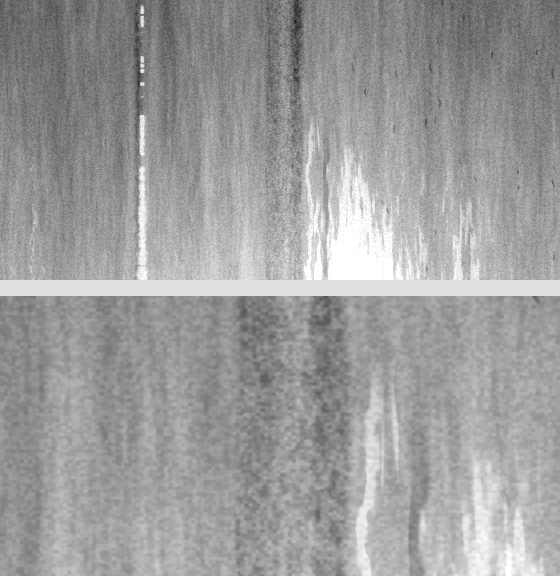
Top: the whole. Bottom: its middle third, enlarged.
Give the GLSL for this texture, as a WebGL 1 fragment shader.

```glsl
precision highp float;
uniform vec2 u_resolution;

// Overall tone
const float TOP_TONE = 0.405;
const float BOTTOM_TONE = 0.635;
const float GLOW_TOP = 0.105;
const float GLOW_BOTTOM = 0.215;
const float GLOW_CENTER = 0.58;
const float GLOW_WIDTH = 0.30;

// Streak and grain strength
const float BROAD_STREAK = 0.10;
const float FINE_STREAK = 0.07;
const float HAIR_STREAK = 0.08;
const float GRAIN = 0.11;
const float RIPPLE = 0.008;

// Horizontal places of the main marks, in canvas widths
const float SEAM_X = 0.254;
const float SHADE_X = 0.295;
const float COLUMN_LEFT = 0.475;
const float COLUMN_RIGHT = 0.541;
const float CORE_X = 0.528;
const float CRACK_X = 0.582;
const float POOL_X = 0.640;

float hash(vec2 p) {
  vec3 q = fract(p.xyx * vec3(0.1031, 0.1030, 0.0973));
  q += dot(q, q.yzx + 33.33);
  return fract((q.x + q.y) * q.z);
}

// Smooth cellular noise: cell values blended by distance to their points
float cellNoise(vec2 p) {
  vec2 cell = floor(p);
  float total = 0.0;
  float weight = 0.0;
  for (int j = -1; j <= 1; j++) {
    for (int i = -1; i <= 1; i++) {
      vec2 id = cell + vec2(float(i), float(j));
      vec2 d = id + 0.2 + 0.6 * vec2(hash(id + 7.3), hash(id + 51.7)) - p;
      float w = exp(-4.0 * dot(d, d));
      total += w * hash(id + 23.1);
      weight += w;
    }
  }
  return total / weight;
}

float band(float x, float center, float width) {
  float d = (x - center) / width;
  return exp(-d * d);
}

// Scattered narrow, slightly tilted marks
float flecks(vec2 p, vec2 scale, float chance) {
  vec2 q = vec2(p.x + 0.12 * p.y, p.y) * scale;
  vec2 cell = floor(q);
  float mark = 0.0;
  for (int j = -1; j <= 1; j++) {
    for (int i = -1; i <= 1; i++) {
      vec2 id = cell + vec2(float(i), float(j));
      vec2 d = q - id - vec2(hash(id + 3.7), hash(id + 91.3));
      d.x += 0.07 * sin(d.y * 9.0 + 6.0 * hash(id));
      vec2 size = vec2(0.12, 0.12 + 0.25 * hash(id + 13.9));
      float shape = 1.0 - smoothstep(0.4, 1.3, length(d / size));
      mark = max(mark, shape * step(hash(id + 67.1), chance) * (0.4 + 0.6 * hash(id + 37.7)));
    }
  }
  return mark;
}

void main() {
  vec2 uv = gl_FragCoord.xy / u_resolution;
  vec2 p = uv * vec2(2.0, 1.0);
  float low = 1.0 - uv.y;

  // Streak layers, gently bent
  vec2 bent = p + vec2(0.004 * sin(9.0 * p.y + 17.0 * p.x), 0.0);
  float broad = cellNoise(bent * vec2(22.0, 1.3));
  float fine = cellNoise(bent * vec2(60.0, 6.5) + 31.0);
  float hair = cellNoise(bent * vec2(130.0, 17.0) + 77.0);
  float grain = cellNoise(p * vec2(210.0, 250.0) + 11.0) - 0.5;
  float speck = cellNoise(p * vec2(120.0, 70.0) + 59.0);
  float x = uv.x + 0.005 * (fine - 0.5) + 0.004 * (hair - 0.5);

  // Vertical gradient with a glow right of the middle
  float glow = band(uv.x, GLOW_CENTER, GLOW_WIDTH);
  float tone = mix(TOP_TONE + GLOW_TOP * glow, BOTTOM_TONE + GLOW_BOTTOM * glow, pow(low, 1.25));
  tone += BROAD_STREAK * (broad - 0.5) + FINE_STREAK * (fine - 0.5) + HAIR_STREAK * (hair - 0.5);

  // Dark bands, the column split by a paler strip
  float column = smoothstep(-0.004, 0.004, x - COLUMN_LEFT) * (1.0 - smoothstep(-0.005, 0.005, x - COLUMN_RIGHT));
  tone -= column * (0.10 + 0.14 * (hair - 0.5) + 0.10 * (speck - 0.5));
  tone += 0.05 * band(x, 0.508, 0.009);
  tone -= band(x, CORE_X, 0.009) * mix(0.05, 0.13, uv.y) * (0.5 + speck);
  tone -= band(x, SHADE_X, 0.011) * 0.10 * smoothstep(0.2, 0.6, uv.y) * (0.5 + hair);
  tone -= 0.04 * band(x, 0.376, 0.003) * uv.y;

  // Worn light patches, broken up by streaks and specks
  float lower = 1.0 - smoothstep(0.08, 0.62, uv.y);
  float pool = band(x, POOL_X - 0.04 * uv.y, 0.03 + 0.035 * low * low) * lower;
  float runs = band(x, 0.84, 0.010) * (1.0 - smoothstep(0.15, 0.5, uv.y));
  float scatter = 0.45 * smoothstep(0.54, 0.62, uv.x) * (1.0 - smoothstep(0.74, 0.95, uv.x)) * lower;
  float wear = 0.35 * fine + 0.35 * hair + 0.15 * broad + 0.15 * speck;
  float cover = max(pool, 0.75 * runs) + scatter;
  tone += 0.13 * smoothstep(0.66, 0.88, wear + 0.36 * cover) * smoothstep(0.05, 0.3, cover) + 0.12 * pool;

  // Thin wavering light runs beside a dark crack
  float sway = 0.0025 * sin(21.0 * p.y) + 0.0015 * sin(53.0 * p.y);
  float leftRun = 1.0 - smoothstep(0.5, 1.2, abs(x + sway - 0.554) / (0.002 + 0.005 * speck));
  float rightRun = 1.0 - smoothstep(0.5, 1.2, abs(x - sway - 0.568) / (0.001 + 0.006 * hair));
  float chips = max(leftRun, rightRun) * (1.0 - smoothstep(0.48, 0.64, uv.y));
  tone += 0.17 * chips * smoothstep(0.28, 0.5, fine + 0.2 * low);
  float edgeRun = 1.0 - smoothstep(0.3, 1.2, abs(x + sway - 0.06) / 0.005);
  tone += 0.12 * edgeRun * smoothstep(0.45, 0.6, speck) * (1.0 - smoothstep(0.35, 0.5, uv.y));
  float crack = 1.0 - smoothstep(0.4, 1.4, abs(x + sway - CRACK_X) / (0.003 + 0.005 * fine));
  tone -= 0.17 * crack * (1.0 - smoothstep(0.4, 0.65, uv.y));

  // Small dark and light flecks
  float right = smoothstep(0.60, 0.66, uv.x);
  tone -= 0.20 * flecks(p, vec2(28.0, 15.0), 0.11) * mix(0.25, 1.0, right);
  tone += 0.12 * flecks(p + 5.0, vec2(26.0, 12.0), 0.14) * mix(0.2, 1.0, low);

  // Beaded bright seam, ragged below, with a dark left lip
  float bead = cellNoise(vec2(3.0, p.y * 85.0));
  float seamWidth = mix(0.0028, 0.0080, low * low) * (0.45 + 1.1 * bead);
  float offset = uv.x - SEAM_X + 0.006 * (speck - 0.5) * low;
  float seam = 1.0 - smoothstep(0.35, 1.4, abs(offset) / seamWidth);
  seam *= smoothstep(0.44, 0.60, bead + 0.28 * smoothstep(0.2, 0.9, low));
  tone -= band(x, SEAM_X - 0.009, 0.005) * 0.17 * (0.3 + 1.4 * speck) * mix(0.7, 1.0, uv.y);
  tone += 0.10 * band(uv.x, SEAM_X + 0.004, 0.007) * smoothstep(0.25, 0.7, low);
  tone = mix(tone, 0.97, seam * mix(0.8, 0.95, low));

  // Surface grain and faint ripples
  tone += GRAIN * grain * (1.0 + 0.5 * column);
  tone += RIPPLE * right * sin(240.0 * p.y + 3.0 * sin(38.0 * p.x) + 9.0 * fine);
  gl_FragColor = vec4(vec3(clamp(tone, 0.0, 1.0)), 1.0);
}
```
